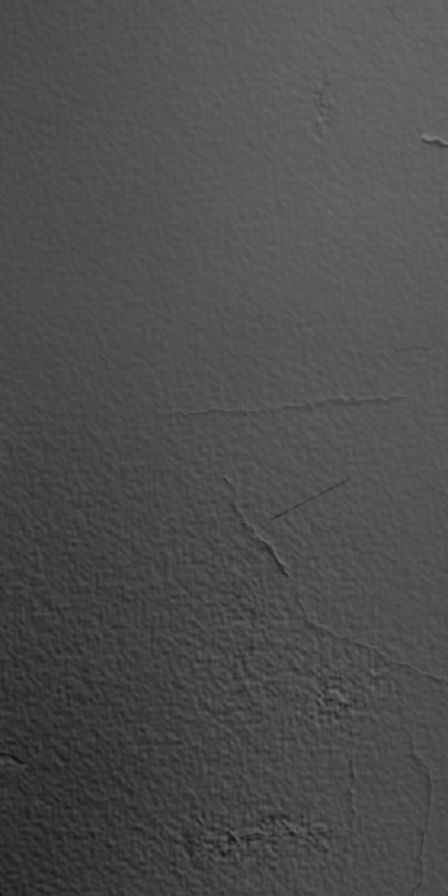
Reproduce this texture procedurally as a Shadertoy shader.

```glsl
#define GRAIN_FREQ 104.0
#define GRAIN_SMOOTH 0.050
#define GRAIN_ROUGH 0.142
#define RIDGE_HEIGHT 0.15
#define RIDGE_WIDTH 0.0068
#define CRACK_DARK 0.085
#define PIT_DARK 0.085
#define LIGHT_STEP vec2(0.0013, 0.0019)

// Plaster seams as line pieces: start xy, end xy
const int SEAMS = 12;
const vec4 seams[SEAMS] = vec4[SEAMS](
    vec4(0.50, 0.93, 0.54, 0.83), vec4(0.54, 0.83, 0.60, 0.78),
    vec4(0.60, 0.78, 0.64, 0.72), vec4(0.64, 0.72, 0.69, 0.61),
    vec4(0.69, 0.61, 1.00, 0.47), vec4(0.38, 1.07, 0.70, 1.10),
    vec4(0.70, 1.10, 0.90, 1.11), vec4(0.43, 0.23, 0.46, 0.13),
    vec4(0.46, 0.13, 0.77, 0.14), vec4(0.79, 0.31, 0.77, 0.04),
    vec4(0.92, 0.35, 0.96, 0.22), vec4(0.96, 0.22, 0.93, 0.00));

float hash(vec2 p) {
    vec3 q = fract(vec3(p.xyx) * 0.1031);
    q += dot(q, q.yzx + 33.33);
    return fract((q.x + q.y) * q.z);
}

float noise(vec2 p) {
    vec2 i = floor(p), f = fract(p);
    f = f * f * (3.0 - 2.0 * f);
    return mix(mix(hash(i), hash(i + vec2(1, 0)), f.x),
               mix(hash(i + vec2(0, 1)), hash(i + vec2(1, 1)), f.x), f.y);
}

float segment(vec2 p, vec2 a, vec2 b) {
    vec2 ab = b - a;
    return length(p - a - ab * clamp(dot(p - a, ab) / dot(ab, ab), 0.0, 1.0));
}

float bell(float d, float width) {
    return exp(-d * d / (width * width));
}

float patchMask(vec2 p, vec2 center, vec2 size) {
    return bell(length((p - center) / size), 1.0);
}

// Broken, rough areas of the wall
float damage(vec2 p) {
    float area = patchMask(p, vec2(0.75, 0.46), vec2(0.11, 0.10))
               + 0.9 * patchMask(p, vec2(0.56, 0.13), vec2(0.19, 0.05))
               + 0.5 * patchMask(p, vec2(0.53, 0.56), vec2(0.06, 0.16))
               + 0.8 * patchMask(p, vec2(0.72, 1.76), vec2(0.018, 0.09));
    return area * (0.4 + 0.9 * noise(p * 19.0));
}

// Wandering seams: x = raised ridge, y = dark crack
vec2 seamLines(vec2 p) {
    vec2 wander = vec2(noise(p * 23.0), noise(p * 23.0 + 40.0)) - 0.5;
    vec2 fine = vec2(noise(p * 80.0), noise(p * 80.0 + 90.0)) - 0.5;
    vec2 q = p + 0.018 * wander + 0.009 * fine;
    vec2 lines = vec2(0.0);
    for (int i = 0; i < SEAMS; i++) {
        float d = segment(q, seams[i].xy, seams[i].zw);
        float strength = i == 1 || i == 2 ? 1.2 : i == 0 ? 0.7 : i > 6 ? 0.55 : 0.46;
        lines = max(lines, strength * vec2(bell(d, RIDGE_WIDTH), bell(d, 0.003)));
    }
    float broken = smoothstep(0.1, 0.6, noise(p * 21.0 + 7.0));
    return lines * vec2(0.45 + 0.55 * broken, broken);
}

// Surface relief: fine trowel grain, faint vertical streaks and seams
float height(vec2 p, float roughness) {
    vec2 turned = mat2(0.8, 0.6, -0.6, 0.8) * p;
    float grain = 0.85 * noise(p * GRAIN_FREQ) + 0.75 * noise(turned * GRAIN_FREQ * 0.68 + 19.0)
                + 0.3 * noise(p * vec2(140.0, 32.0));
    return grain * roughness + RIDGE_HEIGHT * seamLines(p).x;
}

// Broad light falling off toward the lower left
float wallTone(vec2 p) {
    float left = mix(0.180, 0.290, smoothstep(0.12, 1.4, p.y));
    float right = mix(0.292, 0.376, smoothstep(0.15, 1.9, p.y));
    float cloud = noise(p * 4.0) + 0.6 * noise(p * 11.0) - 0.8;
    return mix(left, right, smoothstep(-0.08, 0.82, p.x)) + 0.013 * cloud;
}

void mainImage(out vec4 fragColor, in vec2 fragCoord) {
    vec2 p = fragCoord / iResolution.xy * vec2(1.0, 2.0);

    // Grain is coarser low on the wall, smoother to the right
    float low = 1.0 - smoothstep(0.5, 1.35, p.y);
    float worn = low * (1.0 - 0.75 * smoothstep(0.5, 0.95, p.x));
    float broken = damage(p);
    float roughness = mix(GRAIN_SMOOTH, GRAIN_ROUGH, worn) + 0.18 * broken;

    // Light from the upper right
    float relief = height(p - LIGHT_STEP, roughness) - height(p + LIGHT_STEP, roughness);
    float tone = wallTone(p) + 0.95 * relief;

    // Cracks and pits
    tone -= CRACK_DARK * seamLines(p).y;
    float pits = smoothstep(0.66, 0.88, noise(p * vec2(92.0, 80.0) + 5.0));
    tone -= PIT_DARK * pits * min(broken + 0.1 * worn, 1.0);

    // Straight scratch, and chips at the two edges
    float scratch = segment(p, vec2(0.607, 0.841), vec2(0.78, 0.93));
    tone -= 0.12 * bell(scratch, 0.0027) * (0.3 + 0.8 * noise(p * 45.0));
    vec2 q = p + 0.012 * (noise(p * 45.0 + 3.0) - 0.5);
    float chip = min(segment(q, vec2(-0.02, 0.309), vec2(0.05, 0.285)),
                     segment(q, vec2(0.95, 1.70), vec2(1.02, 1.675)));
    float chipShade = min(segment(q, vec2(-0.02, 0.325), vec2(0.05, 0.296)),
                          segment(q, vec2(0.95, 1.69), vec2(1.02, 1.665)));
    tone += 0.10 * bell(chip, 0.005) - 0.12 * bell(chipShade, 0.005);

    // Thin hairlines high and mid right
    float hair = min(segment(q, vec2(0.86, 1.98), vec2(0.95, 1.90)),
                     segment(q, vec2(0.88, 1.213), vec2(0.96, 1.223)));
    tone -= 0.07 * bell(hair, 0.003) * noise(p * 30.0);

    fragColor = vec4(vec3(clamp(tone, 0.0, 1.0)), 1.0);
}
```
